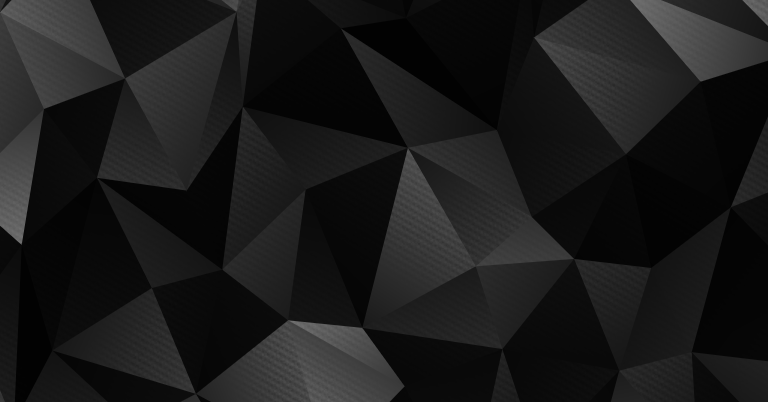
Reproduce this background procedurally as a Shadertoy shader.

```glsl
const mat2 GRID = mat2(3.75, -2.0, 2.1, 3.2); // canvas to mesh space

float hash(vec2 p) {
    vec3 q = fract(p.xyx * vec3(0.1031, 0.1030, 0.0973));
    q += dot(q, q.yzx + 33.33);
    return fract((q.x + q.y) * q.z);
}

// Mesh corner, displaced little enough that no triangle turns over
vec2 vertex(vec2 id) {
    float angle = 6.2832 * hash(id + 17.0);
    float radius = 0.34 * sqrt(hash(id + 71.0));
    return id + radius * vec2(cos(angle), sin(angle));
}

// Distance to the left of the edge from a to b
float edge(vec2 p, vec2 a, vec2 b) {
    vec2 d = normalize(b - a);
    return d.x * (p.y - a.y) - d.y * (p.x - a.x);
}

// Fine twill: slanted ribs broken into short dashes
float weave(vec2 p) {
    float rib = sin(dot(p, vec2(0.5, 0.86)) * 400.0);
    float dash = sin(dot(p, vec2(0.92, -0.4)) * 480.0);
    float grain = hash(floor(p * 268.0) + 5.0) - 0.5;
    return rib * (0.65 + 0.35 * dash) + 0.7 * grain;
}

float facetTone(vec2 g, vec2 center, float cloth) {
    vec2 seed = floor(center * 97.0) + 300.0;
    vec2 c = inverse(GRID) * center;

    // Broad diagonal bands of light, varied from facet to facet
    float band = 0.5 - 0.5 * cos(4.4 * (c.x - c.y));
    float level = mix(band, hash(seed), 0.55);
    level = clamp((level - 0.5) * 1.25 + 0.5, 0.0, 1.0);
    float tone = level < 0.46 ? mix(0.008, 0.045, level / 0.46)
                              : mix(0.06, 0.32, (level - 0.46) / 0.54);

    // Soft gradient and cloth across the facet
    float angle = 6.2832 * hash(seed + 43.0);
    float slope = dot(vec2(cos(angle), sin(angle)), g - center);
    float strength = mix(0.03, 0.16, hash(seed + 89.0));
    strength *= smoothstep(-0.5, 0.25, slope);
    return tone * (1.0 + 0.55 * slope + strength * cloth);
}

void mainImage(out vec4 fragColor, in vec2 fragCoord) {
    vec2 p = fragCoord / iResolution.y;
    vec2 g = GRID * p;
    vec2 cell = floor(g);
    float pixel = 4.0 / iResolution.y;
    float cloth = weave(p);
    float sum = 0.0, weight = 0.0;

    // Two triangles in every nearby mesh cell
    for (int y = -1; y <= 1; y++)
    for (int x = -1; x <= 1; x++) {
        vec2 id = cell + vec2(x, y);
        vec2 q[4] = vec2[4](vertex(id), vertex(id + vec2(1, 0)),
                            vertex(id + 1.0), vertex(id + vec2(0, 1)));
        int start = hash(id + 131.0) < 0.5 ? 0 : 1;
        for (int half_ = 0; half_ < 2; half_++) {
            int k = start + 2 * half_;
            vec2 a = q[k % 4], b = q[(k + 1) % 4], c = q[(k + 2) % 4];
            float inside = min(edge(g, a, b), min(edge(g, b, c), edge(g, c, a)));
            float cover = clamp(0.5 + inside / pixel, 0.0, 1.0);
            if (cover > 0.0) {
                sum += cover * facetTone(g, (a + b + c) / 3.0, cloth);
                weight += cover;
            }
        }
    }
    fragColor = vec4(vec3(sum / max(weight, 0.001)), 1.0);
}
```
